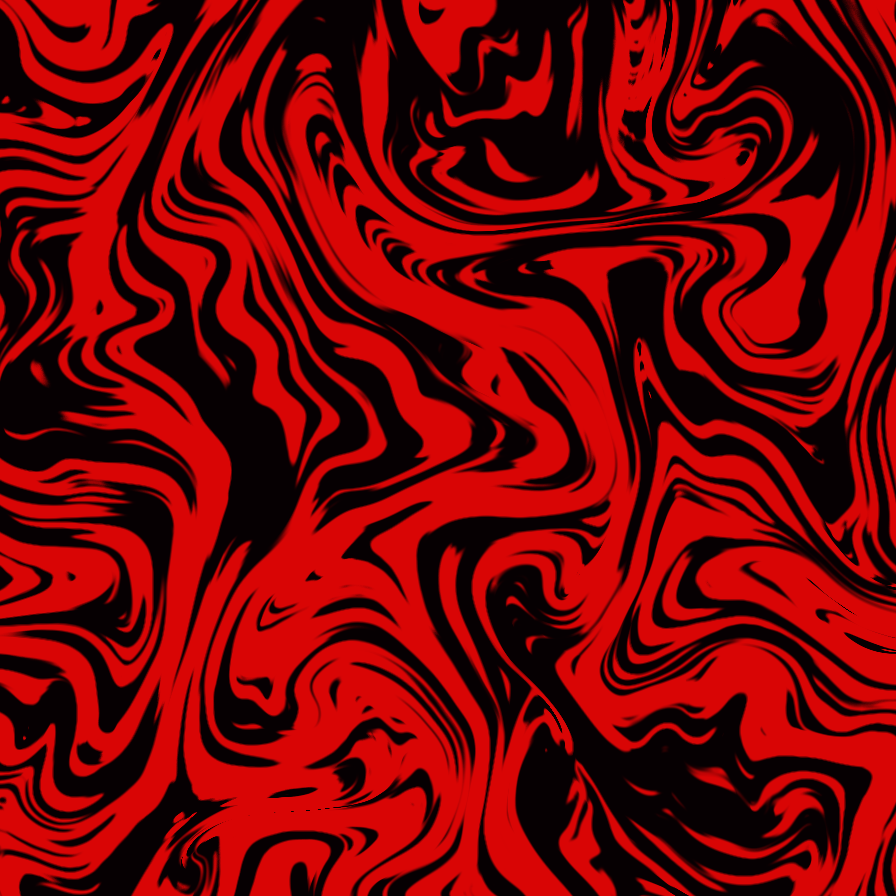
Reproduce this pattern procedurally as a Shadertoy shader.

```glsl
// Marbled red and black ink: fine streaks folded and stretched by a swirling flow.

const vec3  INK_BLACK    = vec3(0.025, 0.000, 0.007);
const vec3  INK_RED      = vec3(0.850, 0.018, 0.020);
const float SWIRL_SCALE  = 2.7;     // swirls across the canvas
const float SECOND_SHARE = 0.7;     // strength of the crossing swirls
const float DETAIL_SHARE = 0.16;    // strength of the small swirls
const float FLOW_TIME    = 0.042;   // how far the ink is carried
const int   FLOW_STEPS   = 10;
const float WOBBLE_SCALE = 13.0;    // small kinks along the bands
const float WOBBLE_SIZE  = 0.004;
const float STREAK_TILT  = 0.22;    // direction of the unfolded streaks
const float EYE_SCALE    = 3.6;     // closed rings in the unfolded ink
const float EYE_SIZE     = 0.15;
const float STREAK_COUNT = 85.0;    // typical streaks across the canvas
const float EVENNESS     = 0.9;     // how far streak widths resist stretching
const int   OCTAVES      = 4;
const float POOL_SHARE   = 0.38;    // strength of the broad pools
const float RED_BIAS     = 0.03;    // raises the share of red
const float EDGE_SOFT    = 0.10;    // softness in tone of one sample
const float BLUR_WIDTH   = 0.0028;  // sample spread as part of the canvas
const int   SAMPLES      = 3;       // samples along each side

float hash(vec2 p) {
    return fract(sin(dot(p, vec2(127.1, 311.7))) * 43758.5453);
}

// Smooth value noise from -1 to 1
float noise(vec2 p) {
    vec2 cell = floor(p), f = fract(p);
    f = f * f * f * (f * (f * 6.0 - 15.0) + 10.0);
    float low  = mix(hash(cell), hash(cell + vec2(1.0, 0.0)), f.x);
    float high = mix(hash(cell + vec2(0.0, 1.0)), hash(cell + 1.0), f.x);
    return 2.0 * mix(low, high, f.y) - 1.0;
}

mat2 rotation(float angle) {
    float c = cos(angle), s = sin(angle);
    return mat2(c, s, -s, c);
}

// Stream function of the flow: two crossing layers and small swirls
float stream(vec2 p) {
    vec2 q = rotation(0.6) * p * SWIRL_SCALE;
    return noise(q + 7.3)
         + SECOND_SHARE * noise(rotation(0.8) * q * 1.3 + 31.7)
         + DETAIL_SHARE * noise(rotation(1.9) * q * 2.6 + 19.1);
}

// The curl of the stream keeps the ink area constant
vec2 velocity(vec2 p) {
    const float STEP = 0.004;
    float here = stream(p);
    float dx = stream(p + vec2(STEP, 0.0)) - here;
    float dy = stream(p + vec2(0.0, STEP)) - here;
    return vec2(dy, -dx) / STEP;
}

// Layer height of the ink, traced back to before it was stirred
float inkLayer(vec2 p) {
    p += WOBBLE_SIZE * vec2(noise(p * WOBBLE_SCALE + 3.7),
                            noise(p * WOBBLE_SCALE + 41.9));
    for (int i = 0; i < FLOW_STEPS; i++)
        p += FLOW_TIME / float(FLOW_STEPS) * velocity(p);
    p = rotation(STREAK_TILT) * p;
    return p.x + EYE_SIZE * noise(p * EYE_SCALE + 5.2);
}

// Streaks along the layers, in octaves that slide with the local squeeze
float streaks(float layer, float along, float level) {
    float sum = POOL_SHARE * noise(vec2(layer * 9.0, along * 2.5) + 11.0);
    for (int i = 0; i < OCTAVES; i++) {
        float octave = floor(level) + float(i) - 1.0;
        float weight = sin(3.14159 * (octave - level + 2.0) / float(OCTAVES));
        vec2 grid = vec2(exp2(octave), 3.0 + 1.2 * max(octave, 0.0));
        sum += weight * noise(vec2(layer, along) * grid + 17.3 * octave);
    }
    return sum + RED_BIAS;
}

void mainImage(out vec4 fragColor, in vec2 fragCoord) {
    const float STEP = 0.002;
    vec2 uv = fragCoord / iResolution.y;

    // Layer height and its slope, which tells how tightly layers are squeezed
    float layer = inkLayer(uv);
    vec2 slope = vec2(inkLayer(uv + vec2(STEP, 0.0)),
                      inkLayer(uv + vec2(0.0, STEP))) - layer;
    slope /= STEP;
    float squeeze = sqrt(dot(slope, slope) + 0.08);
    float level = log2(STREAK_COUNT) - EVENNESS * log2(squeeze);

    // Average over a small square softens edges and hair lines
    float red = 0.0;
    for (int i = 0; i < SAMPLES * SAMPLES; i++) {
        vec2 spot = (vec2(i % SAMPLES, i / SAMPLES) + 0.5) / float(SAMPLES) - 0.5;
        vec2 shift = spot * BLUR_WIDTH;
        float along = dot(uv + shift, vec2(0.8, 0.6));
        float tone = streaks(layer + dot(slope, shift), along, level);
        red += smoothstep(-EDGE_SOFT, EDGE_SOFT, tone);
    }
    red /= float(SAMPLES * SAMPLES);
    fragColor = vec4(mix(INK_BLACK, INK_RED, red), 1.0);
}
```
